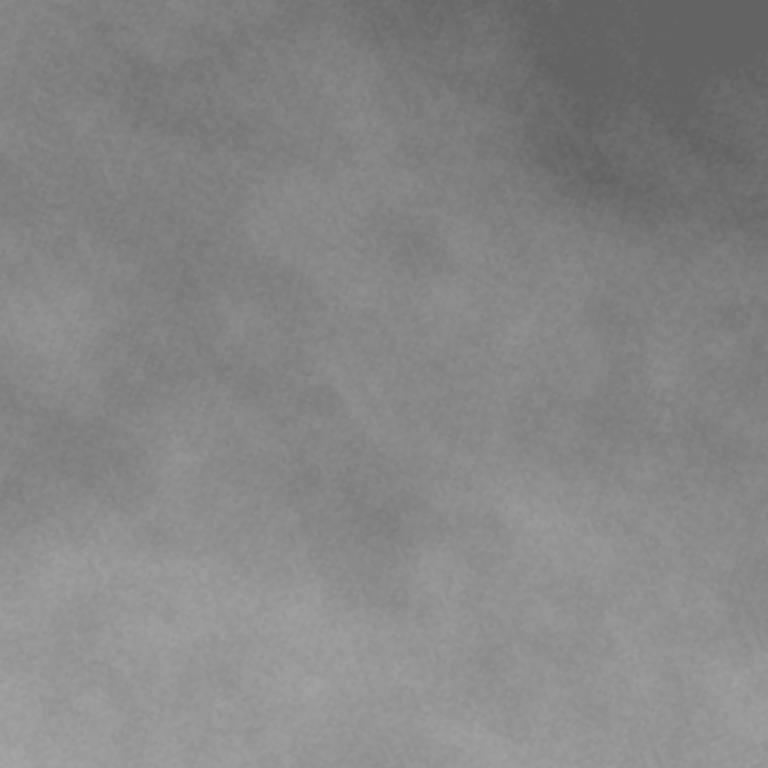
Write a three.js fragment shader that draws this texture.

```glsl
// Soft grey cloud haze, brighter toward the lower left, with fine grain.
varying vec2 vUv;

const float MID_GREY = 0.51;
const vec2 LIGHT_SLOPE = vec2(-0.05, -0.14);
const float CLOUD_CONTRAST = 0.105;
const float GRAIN_CONTRAST = 0.035;
const float CLOUD_SCALE = 3.2;
const float GRAIN_SCALE = 165.0;
const float DRIFT_ANGLE = -0.65;
const float DRIFT_STRETCH = 1.4;
const int OCTAVES = 7;

float hash(vec2 p) {
  return fract(sin(dot(p, vec2(127.1, 311.7))) * 43758.5453);
}

mat2 rotation(float angle) {
  float c = cos(angle);
  float s = sin(angle);
  return mat2(c, -s, s, c);
}

// Value noise with quintic blending, centred on zero
float valueNoise(vec2 p) {
  vec2 cell = floor(p);
  vec2 f = fract(p);
  vec2 blend = f * f * f * (f * (f * 6.0 - 15.0) + 10.0);
  float low = mix(hash(cell), hash(cell + vec2(1.0, 0.0)), blend.x);
  float high = mix(hash(cell + vec2(0.0, 1.0)), hash(cell + vec2(1.0, 1.0)), blend.x);
  return mix(low, high, blend.y) - 0.5;
}

// Layered noise; each octave is turned to hide the lattice
float cloudNoise(vec2 p, float gain) {
  float sum = 0.0;
  float amplitude = 1.0;
  mat2 turn = rotation(0.6);
  for (int i = 0; i < OCTAVES; i++) {
    sum += amplitude * valueNoise(p);
    p = turn * p * 2.03 + vec2(17.3, 9.1);
    amplitude *= gain;
  }
  return sum;
}

// Clouds slightly drawn out along the drift direction
float driftingClouds(vec2 uv, float scale, float angle, float stretch) {
  vec2 p = rotation(angle) * uv * scale;
  p.x /= stretch;
  return cloudNoise(p + vec2(4.7, 12.4), 0.6);
}

void main() {
  float light = dot(vUv - 0.5, LIGHT_SLOPE);
  float clouds = driftingClouds(vUv, CLOUD_SCALE, DRIFT_ANGLE, DRIFT_STRETCH);
  float grain = valueNoise(rotation(0.4) * vUv * GRAIN_SCALE);

  float grey = MID_GREY + light + CLOUD_CONTRAST * clouds + GRAIN_CONTRAST * grain;
  gl_FragColor = vec4(vec3(clamp(grey, 0.39, 0.67)), 1.0);
}
```
